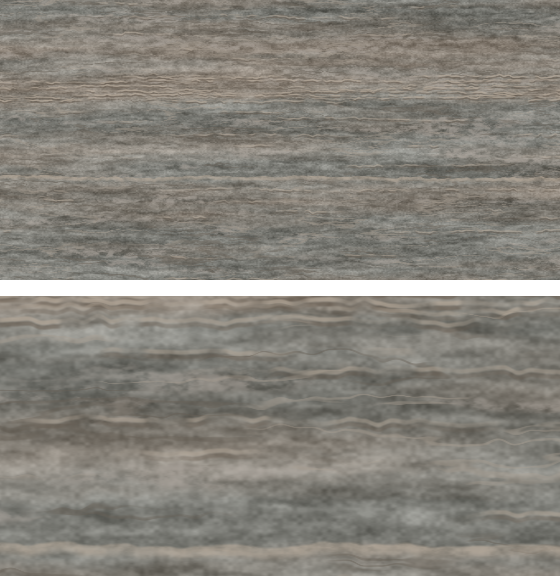
Top, the full canvas; bottom, a detail of the centre.
Give the GLSL for this texture, as a WebGL 1 fragment shader.

```glsl
precision highp float;
// Vein-cut travertine: grey and taupe sediment running horizontally.
// Stretched, warped noise makes the strata; its contours make short seams,
// and thin jagged lines with broken lengths make the pale veins.
uniform vec2 u_resolution;

float hash(vec2 p) {
  vec3 q = fract(vec3(p.xyx) * 0.1031);
  q += dot(q, q.yzx + 33.33);
  return fract((q.x + q.y) * q.z);
}

float noise(vec2 p) {
  vec2 cell = floor(p), f = fract(p);
  f = f * f * (3.0 - 2.0 * f);
  float low = mix(hash(cell), hash(cell + vec2(1.0, 0.0)), f.x);
  float high = mix(hash(cell + vec2(0.0, 1.0)), hash(cell + 1.0), f.x);
  return mix(low, high, f.y);
}

float fbm(vec2 p) {
  float sum = 0.0, weight = 0.5;
  for (int i = 0; i < 4; i++) {
    sum += weight * noise(p);
    p = p * 2.03 + vec2(17.3, 9.1);
    weight *= 0.55;
  }
  return sum / 1.01;
}

// Soft horizontal zone around a height
float zone(float y, float centre, float spread) {
  float d = (y - centre) / spread;
  return exp(-d * d);
}

// Signed height above a jagged, wandering line
float veinHeight(vec2 p, float y, float seed) {
  float wander = 0.012 * (noise(vec2(p.x * 2.5, seed)) - 0.5)
               + 0.009 * (noise(vec2(p.x * 15.0, seed + 5.5)) - 0.5)
               + 0.009 * (noise(vec2(p.x * 60.0, seed + 9.5)) - 0.5);
  return p.y - y - wander;
}

float line(float d, float width) {
  return 1.0 - smoothstep(0.2 * width, width, abs(d));
}

// Pale vein in x, brown underside in y, both broken along their length
vec2 vein(vec2 p, float y, float width, float seed, float gap) {
  float d = veinHeight(p, y, seed);
  float present = smoothstep(gap, gap + 0.3, noise(vec2(p.x * 4.5 + seed, seed * 3.7)));
  present *= 0.25 + 0.75 * smoothstep(0.2, 0.7, noise(vec2(p.x * 40.0, seed)));
  return present * vec2(line(d, width), line(d + 1.4 * width, width));
}

// Thin contour of stretched noise: a short, pinching seam
float seam(vec2 s, vec2 scale, float offset, float width) {
  return line(fbm(s * scale + offset) - 0.5, width);
}

void main() {
  vec2 p = gl_FragCoord.xy / u_resolution.y;

  // Buckled, slightly ragged coordinates for the sediment
  vec2 s = p;
  s.y += 0.026 * (fbm(p * vec2(1.6, 4.0)) - 0.5);
  s.y += 0.009 * (noise(p * vec2(15.0, 32.0)) - 0.5);
  s.y += 0.007 * (noise(p * vec2(50.0, 75.0)) - 0.5);

  float broad = fbm(s * vec2(0.7, 7.0) + 3.0);
  float layers = fbm(s * vec2(2.6, 32.0) + 11.0);
  float threads = noise(s * vec2(18.0, 130.0) + 40.0);
  float flecks = fbm(p * vec2(38.0, 75.0) + 7.0);
  float grain = noise(p * vec2(170.0, 230.0));

  // Brown zones between the cool grey ones
  float brown = zone(p.y, 0.80, 0.08) + zone(p.y, 0.69, 0.06)
              + 0.7 * zone(p.y, 0.46, 0.05) + 0.9 * zone(p.y, 0.30, 0.07);
  float warmth = 0.16 + 0.50 * brown + 1.7 * (fbm(s * vec2(1.4, 18.0) + 60.0) - 0.5);
  warmth = clamp(warmth, 0.0, 1.0);

  float tone = 0.493 + 0.11 * (broad - 0.5) + 0.23 * (layers - 0.5)
             + 0.115 * (threads - 0.5) + 0.19 * (flecks - 0.5) + 0.08 * (grain - 0.5);
  tone -= 0.045 * zone(p.y, 0.94, 0.06) + 0.025 * zone(p.y, 0.57, 0.06)
        + 0.035 * zone(p.y, 0.40, 0.025) + 0.035 * zone(p.y, 0.13, 0.06);
  tone += 0.012 * brown;
  vec3 stone = vec3(tone) + mix(vec3(0.0, 0.002, -0.020), vec3(0.036, 0.0, -0.042), warmth);

  // Ash-coloured wisps, torn by the flecks
  float wisps = smoothstep(0.56, 0.72, fbm(s * vec2(2.4, 28.0) + 90.0));
  wisps *= smoothstep(0.32, 0.68, flecks);
  stone = mix(stone, vec3(0.65, 0.62, 0.59), 0.55 * wisps);

  // Short seams, brown-dark and pale
  float patches = smoothstep(0.35, 0.6, noise(p * vec2(7.0, 28.0) + 5.0));
  float darkSeam = seam(s, vec2(2.2, 24.0), 130.0, 0.035) * patches;
  float paleSeam = seam(s, vec2(2.6, 27.0), 170.0, 0.035) * (1.0 - patches);
  stone = mix(stone, vec3(0.40, 0.37, 0.33), 0.42 * darkSeam);
  stone = mix(stone, vec3(0.66, 0.62, 0.57), 0.42 * paleSeam);

  // Packed veins, then short ones scattered over the slab
  vec2 veins = vec2(0.0);
  for (int i = 0; i < 9; i++) {
    float k = float(i);
    float y = 0.635 + 0.0108 * k + 0.006 * hash(vec2(k, 2.0));
    veins = max(veins, vein(p, y, 0.0042, k + 20.0, 0.18));
  }
  for (int i = 0; i < 22; i++) {
    float k = float(i);
    float y = (k + hash(vec2(k, 8.0))) / 22.0;
    veins = max(veins, 0.75 * vein(p, y, 0.0042, k + 50.0, 0.48));
  }

  // One long vein, crisp above and fading downward
  float depth = veinHeight(p, 0.373 - 0.008 * p.x, 4.0);
  float longVein = smoothstep(-0.017, -0.002, depth) * (1.0 - smoothstep(0.0, 0.004, depth));
  veins.x = max(veins.x, longVein * (0.4 + 1.0 * flecks));

  stone = mix(stone, vec3(0.41, 0.36, 0.31), 0.5 * veins.y);
  stone = mix(stone, vec3(0.71, 0.66, 0.60), 0.7 * min(veins.x, 1.0));
  gl_FragColor = vec4(clamp(stone, 0.0, 1.0), 1.0);
}
```
